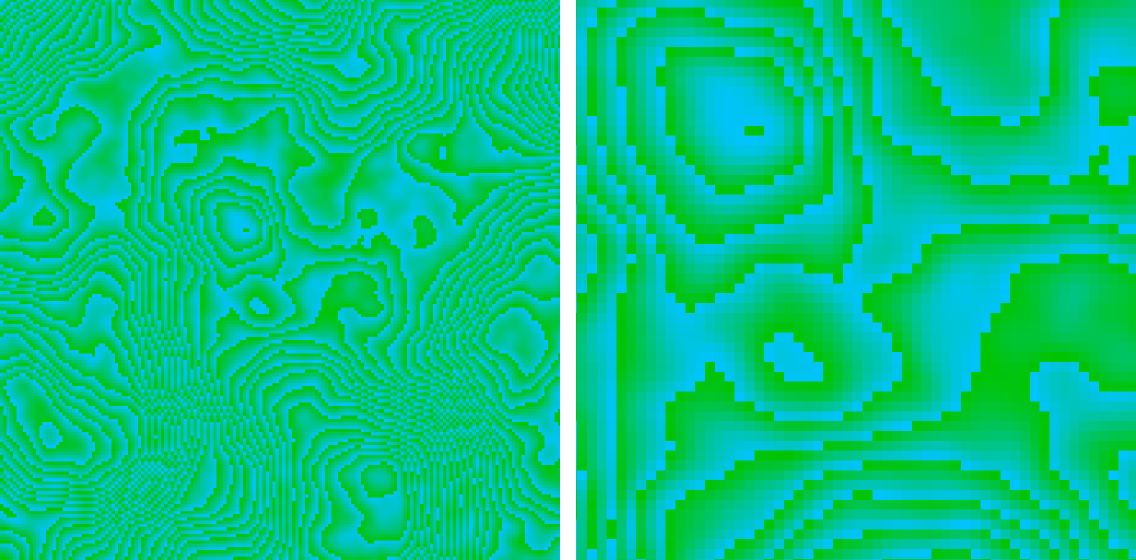
Left, the full canvas; right, a detail of the centre.
This texture is drawn by a Shadertoy shader. Its source:

```glsl
// Blocky contour bands: a green to cyan sawtooth ramp over fractal terrain noise.

// Unit gradient vector for a lattice point
vec2 latticeGradient(vec2 p) {
    vec3 q = fract(p.xyx * vec3(0.1031, 0.1030, 0.0973));
    q += dot(q, q.yzx + 33.33);
    float angle = 6.2832 * fract((q.x + q.y) * q.z);
    return vec2(cos(angle), sin(angle));
}

float gradientNoise(vec2 p) {
    vec2 cell = floor(p), f = p - cell;
    vec2 blend = f * f * (3.0 - 2.0 * f);
    vec2 right = vec2(1, 0), up = vec2(0, 1);
    float a = dot(latticeGradient(cell), f);
    float b = dot(latticeGradient(cell + right), f - right);
    float c = dot(latticeGradient(cell + up), f - up);
    float d = dot(latticeGradient(cell + 1.0), f - 1.0);
    return mix(mix(a, b, blend.x), mix(c, d, blend.x), blend.y);
}

// Terrain height, counted in contour bands
float terrainHeight(vec2 p) {
    float height = 0.0, amplitude = 27.0;
    p = p * 1.9 + vec2(17.3, 41.7);
    for (int octave = 0; octave < 5; octave++) {
        height += amplitude * gradientNoise(p);
        p = mat2(1.6, 1.2, -1.2, 1.6) * p + vec2(13.7, 7.1);
        amplitude *= 0.34;
    }
    return height;
}

// Each square block takes one flat colour from the repeating ramp
vec3 blockColor(vec2 uv) {
    float blocksAcross = 512.0 / 3.0;
    vec2 blockCenter = (floor(uv * blocksAcross) + 0.5) / blocksAcross;
    float ramp = fract(terrainHeight(blockCenter));
    return vec3(0.0, 0.77, ramp);
}

void mainImage(out vec4 fragColor, in vec2 fragCoord) {
    // Average four samples per pixel to smooth the block edges
    vec3 color = vec3(0);
    for (int i = 0; i < 4; i++) {
        vec2 offset = vec2(i % 2, i / 2) * 0.5 - 0.25;
        color += blockColor((fragCoord + offset) / iResolution.y) / 4.0;
    }
    fragColor = vec4(color, 1.0);
}
```
